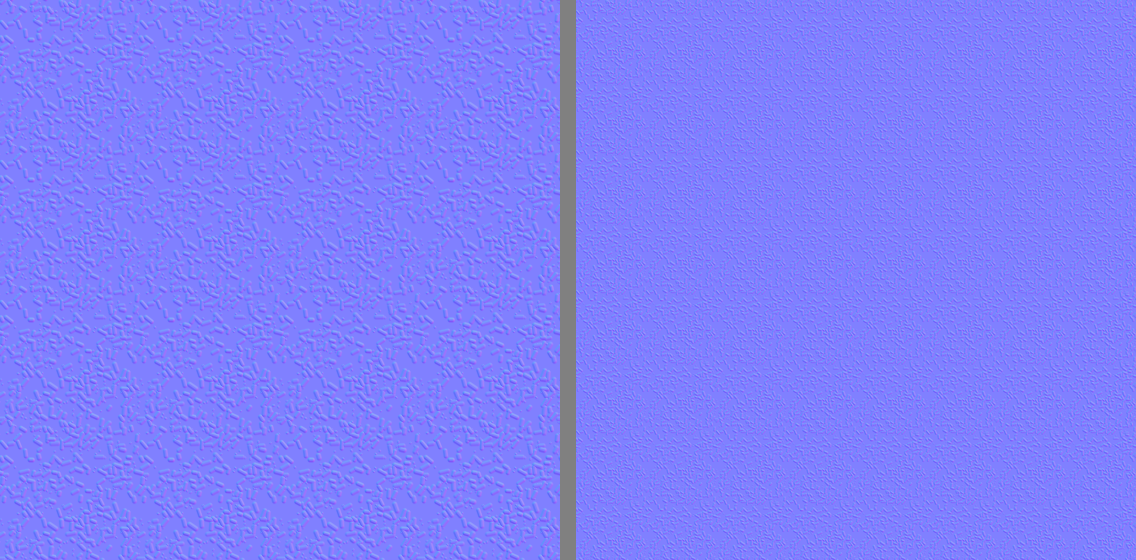
Left: one tile. Right: repeated 2 by 2.
This texture map is drawn by a three.js fragment shader. Its source:

```glsl
// Tangent-space normal map of stucco: short raised strokes and specks, four tiles by four.
varying vec2 vUv;

const float TAU = 6.2831853;
const float CELLS = 20.0; // stroke cells along one tile

vec3 hash3(vec2 cell) {
  vec3 q = vec3(dot(cell, vec2(127.1, 311.7)),
                dot(cell, vec2(269.5, 183.3)),
                dot(cell, vec2(419.2, 371.9)));
  return fract(sin(q) * 43758.545);
}

// Cellular layer of rounded strokes, wrapping after "count" cells
float strokes(vec2 p, float count, float halfLength, float radius, float density) {
  vec2 base = floor(p);
  float height = 0.0;
  for (int j = -1; j <= 1; j++) {
    for (int i = -1; i <= 1; i++) {
      vec2 cell = base + vec2(float(i), float(j));
      vec2 id = mod(cell, count);
      vec3 place = hash3(id);
      vec3 form = hash3(id + 57.0);

      // Distance to a randomly turned segment
      vec2 d = p - cell - mix(vec2(0.15), vec2(0.85), place.xy);
      float angle = place.z * 0.5 * TAU;
      vec2 axis = vec2(cos(angle), sin(angle));
      float reach = halfLength * mix(0.25, 1.0, form.x);
      d -= axis * clamp(dot(d, axis), -reach, reach);

      // Sparse and crowded patches
      vec2 wave = TAU * id / count;
      float crowd = density + 0.1 * sin(wave.x + 2.0 * wave.y) + 0.1 * sin(2.0 * wave.x - wave.y + 1.3);
      float size = radius * mix(0.75, 1.0, form.y);
      float bump = 1.0 - smoothstep(size * 0.15, size, length(d));
      height = max(height, bump * step(form.z, crowd) * mix(0.6, 1.0, place.z));
    }
  }
  return height;
}

float stuccoHeight(vec2 p) {
  float ridges = strokes(p, CELLS, 0.55, 0.45, 0.6);
  float specks = strokes(p * 1.7, CELLS * 1.7, 0.1, 0.4, 0.2);
  return 0.085 * max(ridges, 0.45 * specks);
}

void main() {
  vec2 p = fract(vUv * 4.0) * CELLS;

  // Central differences, wide enough to soften the creases
  vec2 e = vec2(0.09, 0.0);
  vec2 slope = vec2(stuccoHeight(p + e.xy) - stuccoHeight(p - e.xy),
                    stuccoHeight(p + e.yx) - stuccoHeight(p - e.yx)) / (2.0 * e.x);

  vec3 normal = normalize(vec3(-slope, 1.0));
  gl_FragColor = vec4(normal * 0.5 + 0.5, 1.0);
}
```
